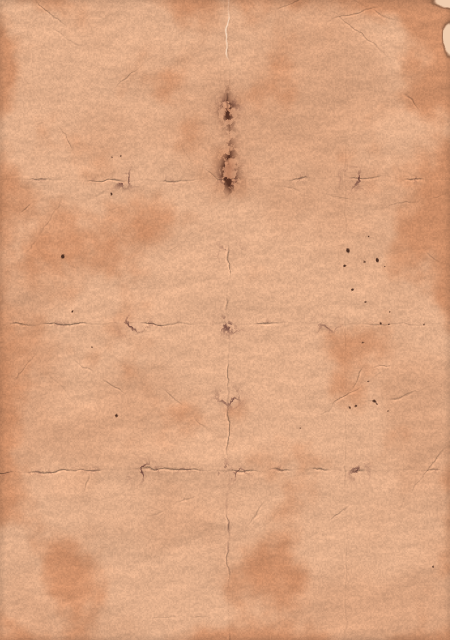
Reproduce this texture procedurally as a Shadertoy shader.

```glsl
float hash(vec2 p) {
    vec3 q = fract(p.xyx * 0.1031);
    q += dot(q, q.yzx + 33.33);
    return fract((q.x + q.y) * q.z);
}

float noise(vec2 p) {
    vec2 i = floor(p), f = fract(p);
    f = f * f * (3.0 - 2.0 * f);
    return mix(mix(hash(i), hash(i + vec2(1, 0)), f.x),
               mix(hash(i + vec2(0, 1)), hash(i + vec2(1, 1)), f.x), f.y);
}

float fbm(vec2 p) {
    float sum = 0.0, amp = 0.52;
    for (int i = 0; i < 5; i++) {
        sum += amp * noise(p);
        p = mat2(1.6, 1.2, -1.2, 1.6) * p + 17.3;
        amp *= 0.5;
    }
    return sum;
}

float crumple(vec2 p) {
    float ridge = abs(fbm(p * vec2(5, 9) + 40.0) - 0.5);
    return fbm(p * vec2(9, 18)) - 1.1 * ridge;
}

float bell(float d, float width) {
    return exp(-d * d / (width * width));
}

// Thin dark valley with a faint lit lip beside it
float groove(float d) {
    return bell(d, 0.0011) - 0.35 * bell(d + 0.0026, 0.0014);
}

void mainImage(out vec4 fragColor, in vec2 fragCoord) {
    vec2 p = fragCoord / iResolution.y;
    float w = iResolution.x / iResolution.y;
    float px = 1.0 / iResolution.y;
    vec2 warped = p + 0.012 * (vec2(fbm(p * 40.0), fbm(p * 40.0 + 70.0)) - 0.5);
    float veins = smoothstep(0.07, 0.0, abs(fbm(p * vec2(42, 36) + 5.0) - 0.5));

    // Paper tone, stains and browned borders
    vec3 color = mix(vec3(0.848, 0.638, 0.498), vec3(0.884, 0.683, 0.543),
                     smoothstep(0.32, 0.62, fbm(p * 6.0 + 9.0)));
    float border = min(min(p.x, w - p.x), min(p.y, 1.0 - p.y));
    float right = smoothstep(w - 0.17, w, p.x);
    float stain = smoothstep(0.5, 0.78, fbm(p * 9.0 + 23.0) + 0.08 * right
                             + 0.12 * bell(border, 0.02));
    color = mix(color, vec3(0.785, 0.52, 0.365), 0.72 * stain);
    color *= 1.0 - 0.09 * bell(border, 0.006);

    // Crumpled relief and fibre grain
    vec2 light = vec2(-0.0009, 0.0018);
    color *= 1.0 + 0.6 * clamp(crumple(p + light) - crumple(p - light), -0.12, 0.12);
    color *= 1.0 + 0.1 * (noise(p * 490.0) - 0.5) + 0.045 * (noise(p * 230.0) - 0.5);

    // Short random creases, broken into dashes
    float shade = 0.0;
    for (int i = 0; i < 44; i++) {
        float n = float(i);
        vec2 center = vec2(hash(vec2(n, 1)) * w, hash(vec2(n, 2)));
        float angle = 2.4 * (hash(vec2(n, 3)) - 0.5);
        vec2 q = mat2(cos(angle), -sin(angle), sin(angle), cos(angle)) * (warped - center);
        float taper = smoothstep(0.03 + 0.08 * hash(vec2(n, 4)), 0.0, abs(q.x));
        shade += 0.26 * taper * groove(q.y) * smoothstep(0.3, 0.9, noise(p * 45.0 + n));
    }

    // Horizontal folds with cracked knots at the crossings
    float cracks = 0.0;
    for (int i = 0; i < 6; i++) {
        float n = float(i);
        float y = 0.264 + 0.114 * n;
        bool fullFold = i % 2 == 0;
        if (fullFold) {
            float d = warped.y - y - 0.006 * (noise(vec2(p.x * 5.0, n)) - 0.5);
            float wear = smoothstep(0.45, 0.9, noise(vec2(p.x * 34.0, n + 6.0)));
            shade += groove(d) * (0.05 + 0.36 * wear);
            cracks += 0.35 * wear * veins * bell(d, 0.005);
        }
        for (int j = 1; j < 4; j++) {
            if (!fullFold && j != 2) continue;
            vec2 jitter = vec2(hash(vec2(n, j)) - 0.5, 0.0) * (j == 2 ? 0.0 : 0.09);
            vec2 q = p - vec2(0.179 * float(j), y) - jitter;
            float halo = exp(-dot(q * q, vec2(2200, 4200)));
            float core = exp(-dot(q * q, vec2(9000, 9000)));
            float strength = 0.35 + 0.5 * hash(vec2(n + 8.0, j));
            cracks += strength * (halo * (0.8 * veins + 0.08) + 0.7 * core * veins);
        }
    }

    // Vertical folds, mostly faint
    float spine = warped.x - 0.357;
    float wear = smoothstep(0.5, 0.9, noise(vec2(p.y * 38.0, 3)));
    shade += groove(spine) * (0.04 + 0.3 * wear);
    shade += 0.09 * groove(warped.x - 0.54) * noise(vec2(p.y * 30.0, 8));
    cracks += 0.5 * bell(spine, 0.002) * bell(p.y - 0.17, 0.05) * noise(p * 90.0);
    color *= 1.0 - 0.75 * shade;
    color = mix(color, vec3(0.4, 0.25, 0.22), min(0.75 * cracks, 0.8));

    // Brown soaking along the upper spine
    float soak = smoothstep(0.68, 0.72, p.y) * smoothstep(0.89, 0.85, p.y);
    float clump = 0.25 + bell(p.y - 0.73, 0.03) + 0.8 * bell(p.y - 0.825, 0.016);
    float blot = soak * clump * exp(-abs(spine) / 0.008);
    color = mix(color, vec3(0.68, 0.42, 0.3), min(0.55 * blot, 0.5));
    blot *= smoothstep(0.44, 0.62, fbm(p * 110.0));
    color = mix(color, vec3(0.27, 0.14, 0.1), min(1.3 * blot, 0.85));

    // Pale split at the top of the spine
    float split = bell(spine + 0.002, 0.0013) * smoothstep(0.89, 0.93, p.y);
    color = mix(color, vec3(0.98, 0.87, 0.77), split * noise(vec2(p.y * 60.0, 2)));

    // Ink specks, mostly clustered on the right
    for (int i = 0; i < 28; i++) {
        float n = float(i);
        vec2 seed = vec2(hash(vec2(n, 31)), hash(vec2(n, 32)));
        vec2 center = i < 17 ? vec2(0.54, 0.33) + seed * vec2(0.07, 0.3) : seed * vec2(w, 1);
        float radius = 0.0008 + 0.0026 * pow(hash(vec2(n, 33)), 3.0);
        float d = length(warped - center) - radius;
        color = mix(color, vec3(0.2, 0.11, 0.08), 0.85 * smoothstep(px, -px, d));
    }

    // Torn corner
    vec2 corner = vec2(w, 1) - warped;
    float tear = min(length(corner / vec2(0.028, 0.011)) - 1.0,
                     length((corner - vec2(0, 0.062)) / vec2(0.01, 0.025)) - 1.0) * 0.011;
    color *= 1.0 - 0.25 * bell(tear - 0.001, 0.0018);
    color = mix(color, vec3(0.94, 0.8, 0.68), smoothstep(px, -px, tear));

    fragColor = vec4(clamp(color, 0.0, 1.0), 1.0);
}
```
